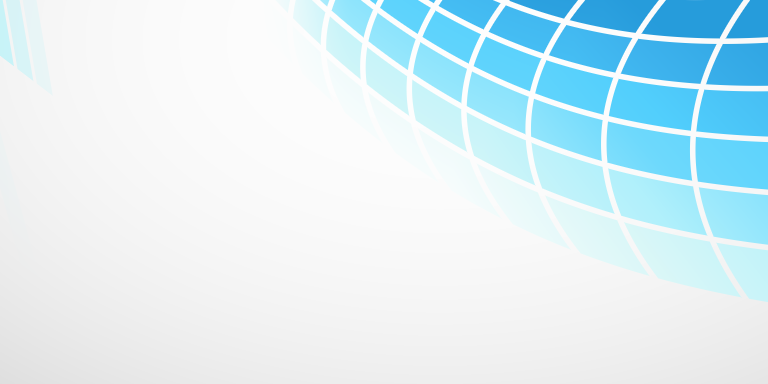
Reproduce this background procedurally as a WebGL 2 fragment shader.

```glsl
#version 300 es
precision highp float;

uniform vec2 u_resolution;
out vec4 outColor;

// Lengths are in canvas heights; depth is measured down from the top edge.
const float LINE_HALF_WIDTH = 0.0072;
const float LAST_ROW = 5.0;
const float MERIDIAN_RATIO = 0.85;
const float MERIDIAN_ORIGIN = 0.26;
const float MERIDIAN_SPAN = 1.544;
const vec2 FADE_LEFT = vec2(0.64, 0.92);
const vec2 LIGHT_CENTER = vec2(1.146, 0.104);
const float VIGNETTE = 0.12;
const float STRIP_PERIOD = 0.044;
const float STRIP_END = 0.099;
const float STRIP_LEAN = 0.17;
const vec3 PAPER = vec3(0.992);
const vec3 STRIP_CYAN = vec3(0.68, 0.95, 0.98);

// Tile colours from the crown of the globe to its pale rim
const vec3 SHADES[7] = vec3[7](
    vec3(0.15, 0.61, 0.86), vec3(0.24, 0.70, 0.93), vec3(0.32, 0.81, 0.99),
    vec3(0.43, 0.85, 0.99), vec3(0.69, 0.94, 0.985), vec3(0.85, 0.967, 0.97),
    vec3(0.985, 0.992, 0.992));

vec3 shadeAt(float s) {
    s = clamp(s + 0.5, 0.0, 5.999);
    int i = int(s);
    return mix(SHADES[i], SHADES[i + 1], fract(s));
}

// Soft step one pixel wide at distance zero
float cover(float dist) {
    return clamp(dist * u_resolution.y + 0.5, 0.0, 1.0);
}

// Row number of the latitude curves, found by solving a quadratic
float latitude(vec2 p) {
    float u = 2.0 - p.x;
    float drop = u * (-0.055 + u * (0.215 + 0.1106 * u));
    float squeeze = u * (0.045 - 0.0173 * u);
    float a = 0.00286;
    float b = 0.1237 - squeeze;
    float c = 0.104 - drop - p.y;
    return (sqrt(max(b * b - 4.0 * a * c, 0.0)) - b) / (2.0 * a);
}

// Column number: each meridian is a parabola, traced back to its vertex
float meridian(vec2 p) {
    float vertex = p.x;
    for (int i = 0; i < 8; i++) {
        float bend = 1.536 - 0.711 * (vertex - 0.94);
        float offset = 1.805 - vertex;
        float dy = p.y - (0.391 - 0.292 * offset * offset);
        vertex = clamp(p.x - bend * dy * dy, 0.4, 2.6);
    }
    return log((vertex - MERIDIAN_ORIGIN) / MERIDIAN_SPAN) / log(MERIDIAN_RATIO);
}

// Distance to the nearest whole number of a curved coordinate
float gridDistance(float k) {
    float slope = length(vec2(dFdx(k), dFdy(k))) * u_resolution.y;
    return abs(k - round(k)) / max(slope, 0.001);
}

vec3 background(vec2 p) {
    vec2 d = (p - LIGHT_CENTER) * vec2(0.65, 1.0);
    return PAPER - VIGNETTE * pow(dot(d, d) / 1.356, 1.3);
}

// Pale leaning strips at the left edge
float strips(vec2 p) {
    float q = p.x - STRIP_LEAN * p.y;
    float k = (STRIP_END - q) / STRIP_PERIOD;
    float gap = abs(k - round(k)) * STRIP_PERIOD;
    float upper = cover(STRIP_END - q) * cover(0.145 + 0.76 * p.x - p.y)
        * cover(gap - 0.004) * mix(0.18, 0.62, clamp(floor(k) / 2.0, 0.0, 1.0));
    float lowerEdge = 0.27 * (p.y - 0.34) - p.x;
    float lower = cover(lowerEdge) * cover(0.04 - lowerEdge)
        * smoothstep(0.75, 0.4, p.y) * 0.07;
    return upper + lower;
}

void main() {
    vec2 p = gl_FragCoord.xy / u_resolution.y;
    p.y = 1.0 - p.y;
    vec3 color = background(p);
    color = mix(color, STRIP_CYAN, strips(p));

    // Globe tiles separated by bright grid lines
    float lat = latitude(p);
    float lon = meridian(p);
    float lineDistance = min(gridDistance(lat), gridDistance(lon));
    float tile = cover(lineDistance - LINE_HALF_WIDTH);
    tile *= step(lat, LAST_ROW) * smoothstep(FADE_LEFT.x, FADE_LEFT.y, p.x);

    // Rows step in colour and grow paler toward the left
    float row = floor(lat);
    float paling = min(1.54 * (2.0 - p.x) - 0.48, 0.3 + 0.12 * row);
    float shade = mix(row + 0.5, lat, 0.2) + paling;
    color = mix(color, shadeAt(shade), tile);

    outColor = vec4(color, 1.0);
}
```
